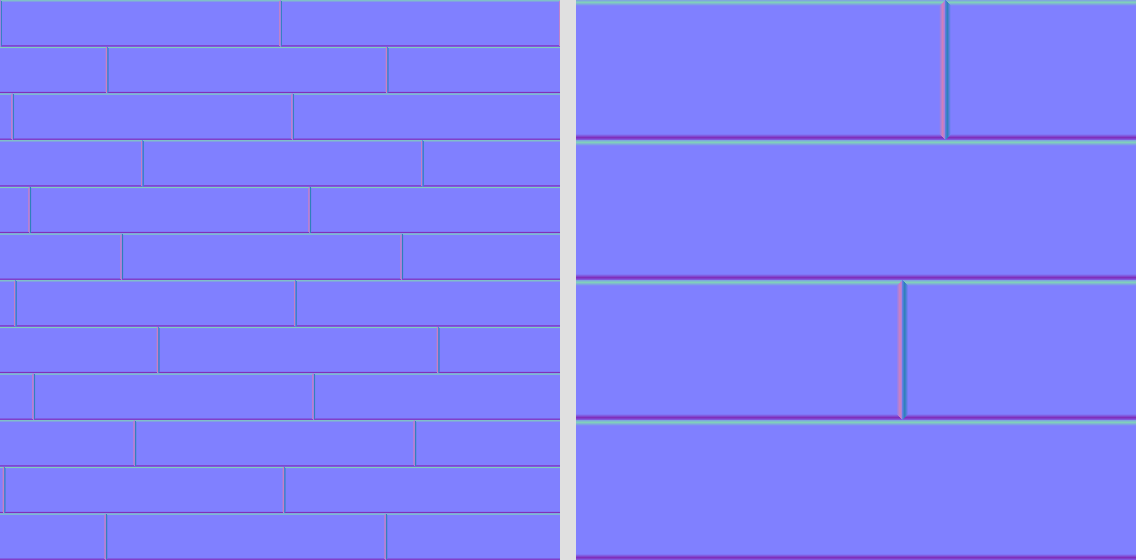
Left, the full canvas; right, a detail of the centre.
Reproduce this texture map procedurally as a three.js fragment shader.

```glsl
// Tangent-space normal map of floor planks: 12 rows of 2, staggered, with fine bevelled edges.
varying vec2 vUv;

float hash(float n) {
  return fract(sin(n * 12.9898 + 4.1) * 43758.5453);
}

// Strength of the soft bevel at a given distance inside the plank edge.
float bevel(float inset) {
  return 0.66 * max(0.0, 1.0 - abs(inset - 0.0014) / 0.0021);
}

void main() {
  // Half-plank stagger on alternate rows, plus a random shift per row.
  float row = mod(floor(vUv.y * 12.0), 12.0);
  float shift = 0.5 * mod(row + 1.0, 2.0) + 0.25 * (hash(row) - 0.5);

  // Position from the plank centre and distance to its edges, in canvas units.
  vec2 cell = fract(vec2(vUv.x * 2.0 - shift, vUv.y * 12.0)) - 0.5;
  vec2 plankSize = vec2(1.0 / 2.0, 1.0 / 12.0);
  vec2 inset = (0.5 - abs(cell)) * plankSize;

  // The nearer edge sets the slope, which mitres the corners.
  vec2 slope = inset.x < inset.y
    ? vec2(sign(cell.x) * bevel(inset.x), 0.0)
    : vec2(0.0, sign(cell.y) * bevel(inset.y));

  // Encode the normal: flat faces are blue, steep bevels lose blue.
  float steepness = abs(slope.x) + abs(slope.y);
  gl_FragColor = vec4(0.5 + 0.5 * slope, 1.0 - 0.42 * steepness, 1.0);
}
```
